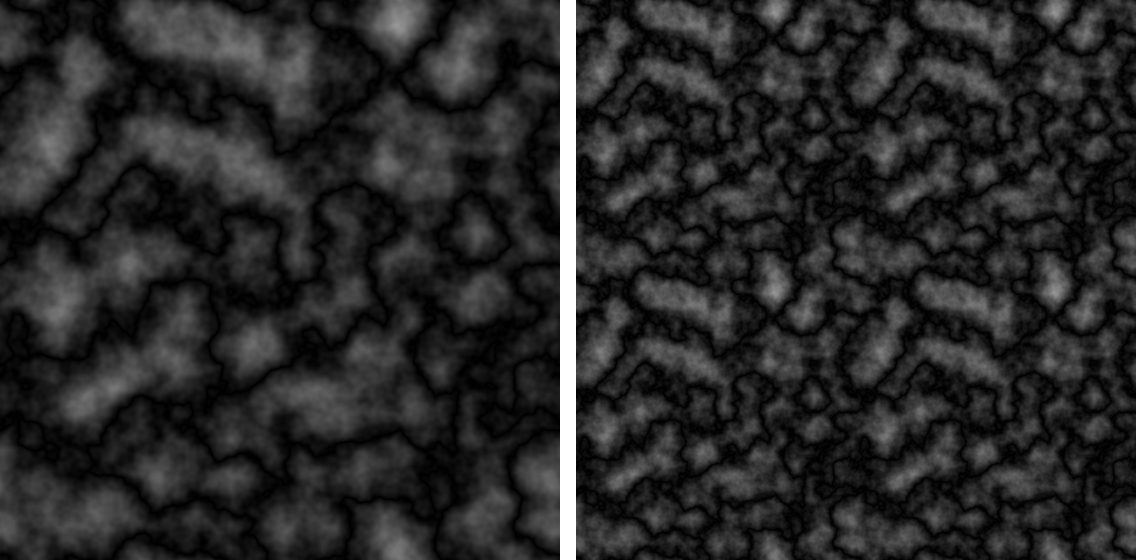
Left: one tile. Right: repeated 2 by 2.
Write a Shadertoy shader that draws this texture.

```glsl
// Tileable dark smoke: folded gradient noise with soft grey clouds and thin black veins.

const float BASE_CELLS = 5.0;   // noise cells across the canvas in the first octave
const int   OCTAVES    = 5;
const float GAIN       = 0.5;   // amplitude ratio between octaves
const float BRIGHTNESS = 0.73;
const float TAU        = 6.2831853;

// Integer hash of a lattice cell and a seed, in 0..1
float hash(ivec2 cell, int seed) {
    uint h = uint(cell.x) * 1597u + uint(cell.y) * 51749u + uint(seed) * 7919u;
    h = (h ^ (h >> 16)) * 73244475u;
    h = (h ^ (h >> 15)) * 73244475u;
    h ^= h >> 16;
    return float(h & 65535u) / 65536.0;
}

// Contribution of one lattice corner: random unit gradient dotted with the offset
float cornerSlope(vec2 cell, vec2 corner, vec2 local, float period, int seed) {
    ivec2 wrapped = ivec2(mod(cell + corner, period));
    float angle = TAU * hash(wrapped, seed);
    return dot(vec2(cos(angle), sin(angle)), local - corner);
}

// Gradient noise that repeats after a whole number of cells
float wrappedNoise(vec2 p, float period, int seed) {
    vec2 cell = floor(p);
    vec2 local = p - cell;
    vec2 fade = local * local * local * (local * (local * 6.0 - 15.0) + 10.0);
    float low = mix(cornerSlope(cell, vec2(0, 0), local, period, seed),
                    cornerSlope(cell, vec2(1, 0), local, period, seed), fade.x);
    float high = mix(cornerSlope(cell, vec2(0, 1), local, period, seed),
                     cornerSlope(cell, vec2(1, 1), local, period, seed), fade.x);
    return mix(low, high, fade.y);
}

// Sum of octaves, each shifted so that lattice zeros do not line up
float fractalNoise(vec2 uv, float cells, int octaves, float gain) {
    float sum = 0.0;
    float amplitude = 1.0;
    for (int i = 0; i < octaves; i++) {
        vec2 shift = vec2(0.37, 0.71) * float(i);
        sum += amplitude * wrappedNoise(uv * cells + shift, cells, i + 1);
        cells *= 2.0;
        amplitude *= gain;
    }
    return sum;
}

void mainImage(out vec4 fragColor, in vec2 fragCoord) {
    vec2 uv = fragCoord / iResolution.xy;

    // Folding at zero turns the sign changes into dark veins
    float smoke = abs(fractalNoise(uv, BASE_CELLS, OCTAVES, GAIN));

    fragColor = vec4(vec3(clamp(smoke * BRIGHTNESS, 0.0, 1.0)), 1.0);
}
```
